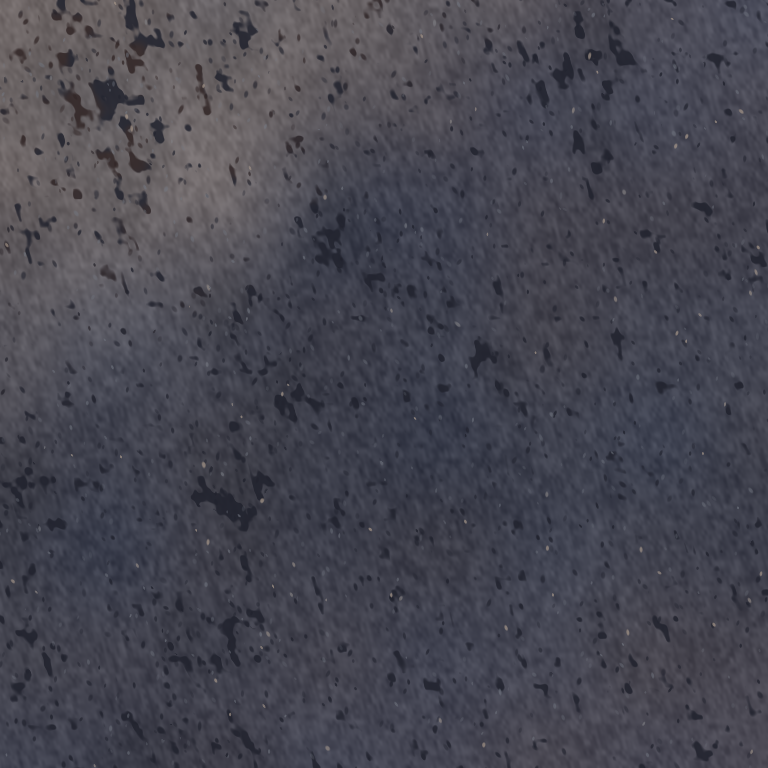
This texture is drawn by a WebGL 2 fragment shader. Its source:

```glsl
#version 300 es
precision highp float;

uniform vec2 u_resolution;
out vec4 fragColor;

float hash(vec2 p) {
    vec3 q = fract(p.xyx * vec3(0.1031, 0.1030, 0.0973));
    q += dot(q, q.yzx + 33.33);
    return fract((q.x + q.y) * q.z);
}

float noise(vec2 p) {
    vec2 i = floor(p), f = fract(p);
    f = f * f * (3.0 - 2.0 * f);
    return mix(mix(hash(i), hash(i + vec2(1, 0)), f.x),
               mix(hash(i + vec2(0, 1)), hash(i + 1.0), f.x), f.y);
}

float fbm(vec2 p) {
    float sum = 0.0, amp = 0.53;
    for (int i = 0; i < 4; i++) {
        sum += amp * noise(p);
        p = mat2(0.8, 0.6, -0.6, 0.8) * p * 2.03 + 17.3;
        amp *= 0.5;
    }
    return sum;
}

// Sparse elongated chips, one candidate per cell; returns coverage and tint seed
vec2 chips(vec2 uv, float cells, float density) {
    vec2 p = uv * cells, base = floor(p);
    vec2 result = vec2(0.0);
    for (int y = -1; y <= 1; y++) {
        for (int x = -1; x <= 1; x++) {
            vec2 cell = base + vec2(x, y);
            float seed = hash(cell + 71.0);
            vec2 d = p - cell - vec2(hash(cell + 3.1), hash(cell + 9.7));
            float a = 1.2 * (hash(cell + 23.0) - 0.35);
            d = mat2(cos(a), -sin(a), sin(a), cos(a)) * d;
            float size = mix(0.14, 0.3, hash(cell + 41.0));
            float r = length(d * vec2(1.5, 0.85)) / size;
            float cover = step(seed, density) * (1.0 - smoothstep(0.45, 1.25, r));
            if (cover > result.x) result = vec2(cover, hash(cell + 57.0));
        }
    }
    return result;
}

void main() {
    vec2 uv = gl_FragCoord.xy / u_resolution;
    float cloud = fbm(uv * 4.0 + 5.0) - 0.5;

    // Broad tone: pale warm upper left, blue-grey band, softer lower right
    float edge = uv.y - 0.5 - 0.85 * uv.x * uv.x + 0.22 * cloud;
    float pale = smoothstep(-0.08, 0.34, edge);
    float upperRight = smoothstep(0.35, 1.0, uv.y) * smoothstep(0.2, 0.7, uv.x);
    float lowerRight = smoothstep(0.4, 0.0, uv.y) * (0.35 + 0.65 * uv.x);
    vec3 color = mix(vec3(0.245, 0.253, 0.302), vec3(0.445, 0.418, 0.422), pale);
    color += upperRight * (1.0 - pale) * vec3(0.062, 0.055, 0.055);
    color += lowerRight * vec3(0.062, 0.050, 0.048);
    color += 0.08 * cloud;
    color += vec3(0.025, 0.008, -0.012) * (noise(uv * 7.0 + 31.0) - 0.5);

    // Fine grain, slightly taller than wide and leaning
    vec2 lean = vec2(uv.x + 0.25 * uv.y, uv.y);
    vec2 warp = 0.006 * vec2(noise(uv * 45.0), noise(uv * 45.0 + 60.0));
    float grain = noise((lean + warp) * vec2(125.0, 85.0)) - 0.5;
    float fine = noise(lean * vec2(240.0, 150.0) + 40.0) - 0.5;
    float fibre = noise(lean * vec2(210.0, 38.0) + 90.0) - 0.5;
    color += 0.065 * grain + 0.055 * fine + 0.025 * fibre;

    // Dark pits gathered in stained patches
    float patches = smoothstep(0.52, 0.78, fbm(uv * vec2(6.5, 5.5) + 12.0));
    float pitField = 0.68 * noise((lean + warp) * vec2(72.0, 56.0) + 7.0)
                   + 0.32 * noise((lean - warp) * vec2(150.0, 115.0) + 19.0);
    float level = 0.75 - 0.19 * patches;
    float pit = smoothstep(level, level + 0.13, pitField);
    float rust = pale * smoothstep(0.35, 0.7, noise(uv * 28.0 + 80.0));
    vec3 pitColor = mix(vec3(0.125, 0.132, 0.175), vec3(0.19, 0.145, 0.145), rust);
    color *= 1.0 - 0.10 * patches;
    color = mix(color, pitColor, 0.85 * pit);

    // Small scattered dark chips
    vec2 dark = chips(uv + warp, 62.0, 0.17 + 0.25 * patches);
    color = mix(color, pitColor, dark.x * mix(0.3, 0.8, dark.y));

    // Pale mineral chips, mostly cool with a few cream ones
    vec2 light = chips(uv + warp + 3.7, 80.0, 0.07 + 0.1 * patches);
    vec3 mineral = mix(vec3(0.45, 0.47, 0.51), vec3(0.64, 0.58, 0.53),
                       smoothstep(0.82, 0.95, light.y));
    color = mix(color, mineral, light.x * mix(0.2, 0.75, light.y * light.y));

    fragColor = vec4(clamp(color, 0.0, 1.0), 1.0);
}
```
